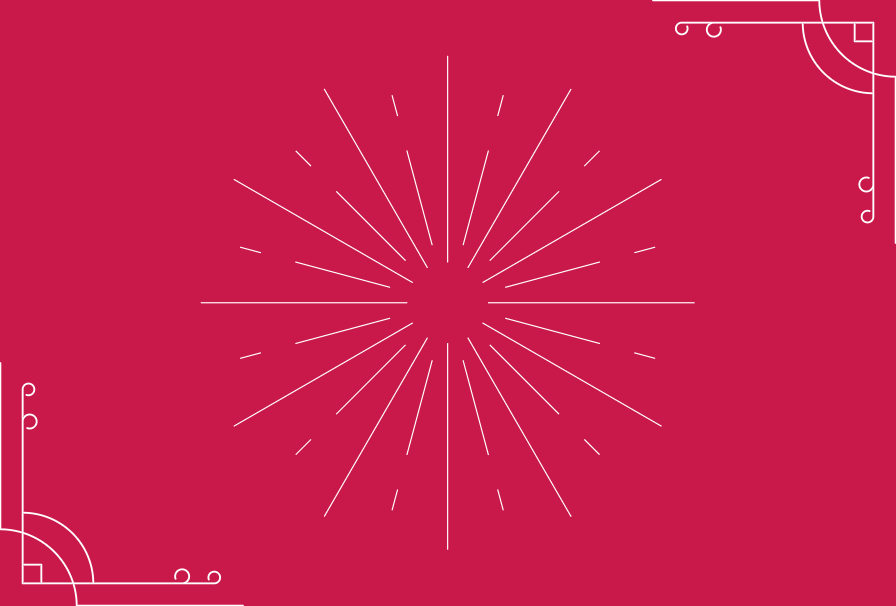
Give the GLSL for this background, as a Shadertoy shader.

```glsl
// Crimson card with a thin white sunburst and curled line ornaments in two corners.

const float PI = 3.14159265;
const float CANVAS_HEIGHT = 519.0; // design units along the canvas height

float segmentDistance(vec2 p, vec2 a, vec2 b) {
    vec2 ab = b - a;
    return length(p - a - ab * clamp(dot(p - a, ab) / dot(ab, ab), 0.0, 1.0));
}

// Open ring whose gap lies between its lowest point and its left side.
float curlDistance(vec2 p, float radius) {
    vec2 gapStart = vec2(-0.94, -0.34), gapEnd = vec2(0.0, -1.0);
    vec2 gapMiddle = normalize(gapStart + gapEnd);
    if (dot(p, gapMiddle) > length(p) * dot(gapMiddle, gapEnd))
        return min(length(p - radius * gapStart), length(p - radius * gapEnd));
    return abs(length(p) - radius);
}

// Share of a pixel covered by a stroke, kept exact for hairlines.
float strokeCoverage(float d, float halfWidth, float pixel) {
    float inner = max(d - 0.5 * pixel, -halfWidth);
    float outer = min(d + 0.5 * pixel, halfWidth);
    return clamp((outer - inner) / pixel, 0.0, 1.0);
}

// Long rays alternate with shorter rays that end in a separate dash.
float sunburstDistance(vec2 p) {
    float sector = PI / 12.0;
    float index = floor(atan(p.y, p.x) / sector + 0.5);
    float angle = index * sector;
    vec2 ray = vec2(cos(angle), sin(angle));
    vec2 local = vec2(dot(p, ray), dot(p, vec2(-ray.y, ray.x)));
    if (mod(index, 2.0) < 0.5)
        return segmentDistance(local, vec2(35.0, 0.0), vec2(211.0, 0.0));
    return min(segmentDistance(local, vec2(51.5, 0.0), vec2(134.5, 0.0)),
               segmentDistance(local, vec2(166.0, 0.0), vec2(183.5, 0.0)));
}

// Ornament measured inward from its corner, mirrored about the diagonal.
float cornerDistance(vec2 c) {
    float inset = 19.4;
    float shift = c.y > c.x ? 1.0 : -1.0;
    vec2 q = vec2(max(c.x, c.y), min(c.x, c.y));

    // Border pieces and the small square
    float d = segmentDistance(q, vec2(66.0, 0.3), vec2(208.0, 0.3));
    d = min(d, segmentDistance(q, vec2(inset), vec2(184.5 + shift, inset)));
    d = min(d, segmentDistance(q, vec2(inset + 16.0, inset), vec2(inset + 16.0)));

    // Crossing quarter circles
    d = min(d, abs(length(q) - 65.7));
    if (q.y > inset) d = min(d, abs(length(q - inset) - 60.5));

    // Curls at the end of the line
    d = min(d, curlDistance(q - vec2(184.5 + shift, inset + 5.0), 5.0));
    return min(d, curlDistance(q - vec2(157.0 + shift, inset + 6.0), 6.0));
}

void mainImage(out vec4 fragColor, in vec2 fragCoord) {
    float pixel = CANVAS_HEIGHT / iResolution.y;
    vec2 size = iResolution.xy * pixel;
    vec2 p = fragCoord * pixel;

    vec2 corner = p.x > 0.5 * size.x ? size - p : p;
    float rays = strokeCoverage(sunburstDistance(p - 0.5 * size - vec2(-0.3, 0.2)), 0.5, pixel);
    float ornament = strokeCoverage(cornerDistance(corner), 0.8, pixel);

    vec3 crimson = vec3(0.788, 0.094, 0.290);
    vec3 color = mix(crimson, vec3(1.0), max(rays, ornament));
    fragColor = vec4(color, 1.0);
}
```
